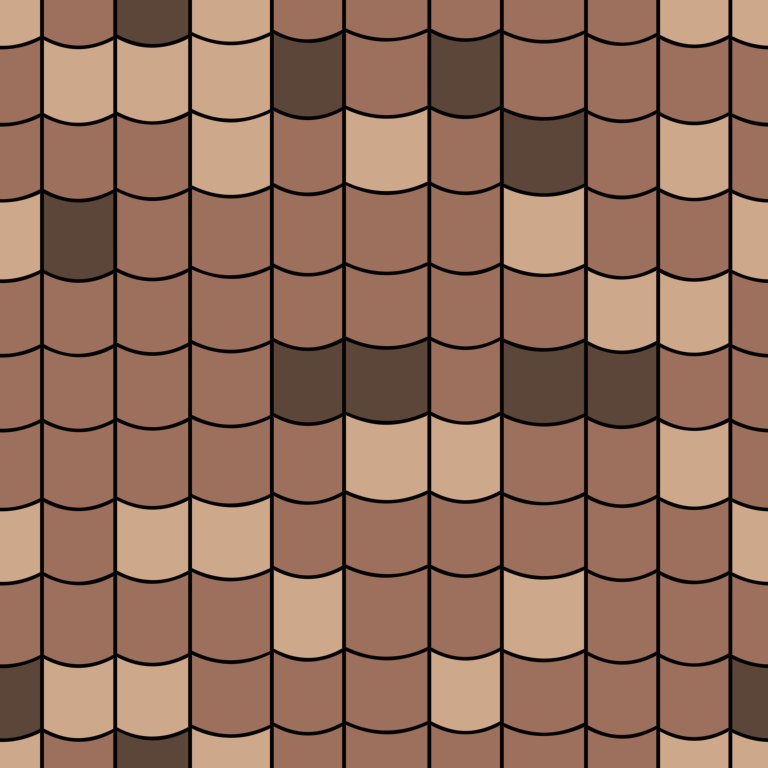
A Shadertoy shader for this pattern:

```glsl
const int COLUMNS = 10;
const int ROWS = 10;
const float TAU = 6.28318;
const vec3 CLAY = vec3(0.615, 0.440, 0.363);
const vec3 SAND = vec3(0.802, 0.657, 0.546);
const vec3 UMBER = vec3(0.360, 0.275, 0.222);
const vec3 INK = vec3(0.016, 0.012, 0.010);

// Seams between the uneven columns; the last one wraps onto the first
const float SEAMS[11] = float[11](0.0547, 0.150, 0.2475, 0.354, 0.448, 0.559,
                                  0.6535, 0.763, 0.857, 0.951, 1.0547);

float slopeAt(float cell, float period) {
    return fract(sin(mod(cell, period) * 91.7 + 4.3) * 437.58) * 2.0 - 1.0;
}

// Periodic one-dimensional gradient noise
float gradientNoise(float x, float period) {
    float cell = floor(x);
    float f = x - cell;
    float fade = f * f * f * (f * (f * 6.0 - 15.0) + 10.0);
    return mix(slopeAt(cell, period) * f,
               slopeAt(cell + 1.0, period) * (f - 1.0), fade);
}

// Cubing modulo 101 shuffles the cells while keeping exact colour shares
vec3 tileColour(int column, int row) {
    int cell = row * COLUMNS + column;
    int key = (cell * 37) % 100 + 1;
    int rank = (key * key * key) % 101;
    return rank <= 24 ? SAND : rank > 90 ? UMBER : CLAY;
}

float lineMask(float dist, float width, float pixel) {
    return 1.0 - smoothstep(-pixel, pixel, dist - 0.5 * width);
}

// Signed distance below the hanging arc; also returns its nearest row number
float arcDistance(float depth, float u, float columnWidth, float sag,
                  float shift, out float row) {
    float pitch = 1.0 / float(ROWS);
    float hung = depth - shift - sag * 4.0 * u * (1.0 - u);
    row = round(hung / pitch);
    float jitter = 0.012 * gradientNoise(row + 0.5, float(ROWS));
    float slope = 4.0 * sag * (1.0 - 2.0 * u) / columnWidth;
    return (hung - row * pitch - jitter) / sqrt(1.0 + slope * slope);
}

void mainImage(out vec4 fragColor, in vec2 fragCoord) {
    vec2 uv = fragCoord / iResolution.xy;
    float pixel = 0.8 / min(iResolution.x, iResolution.y);

    // Locate the column
    float x = uv.x < SEAMS[0] ? uv.x + 1.0 : uv.x;
    int index = 0;
    for (int i = 1; i < COLUMNS; i++) {
        if (x >= SEAMS[i]) index = i;
    }
    float left = SEAMS[index];
    float right = SEAMS[index + 1];
    float columnWidth = right - left;
    float u = (x - left) / columnWidth;

    // Rows rise gently towards the middle columns
    float centre = 0.5 * (left + right);
    float shift = 0.0445 + 0.0052 * cos(TAU * (centre - 0.04));
    float row;
    float arc = arcDistance(1.0 - uv.y, u, columnWidth, 0.0135, shift, row);
    int tileRow = (int(row) + (arc > 0.0 ? 1 : 0) + ROWS) % ROWS;
    vec3 colour = tileColour((index + 1) % COLUMNS, tileRow);

    // Ink the joints, with slight pen variation along the arcs
    float pen = 0.0047 * (1.0 + 0.3 * gradientNoise(uv.x * 20.0 + row * 3.7, 20.0));
    float seam = min(x - left, right - x);
    float ink = max(lineMask(abs(arc), pen, pixel), lineMask(seam, 0.0050, pixel));
    fragColor = vec4(mix(colour, INK, ink), 1.0);
}
```
